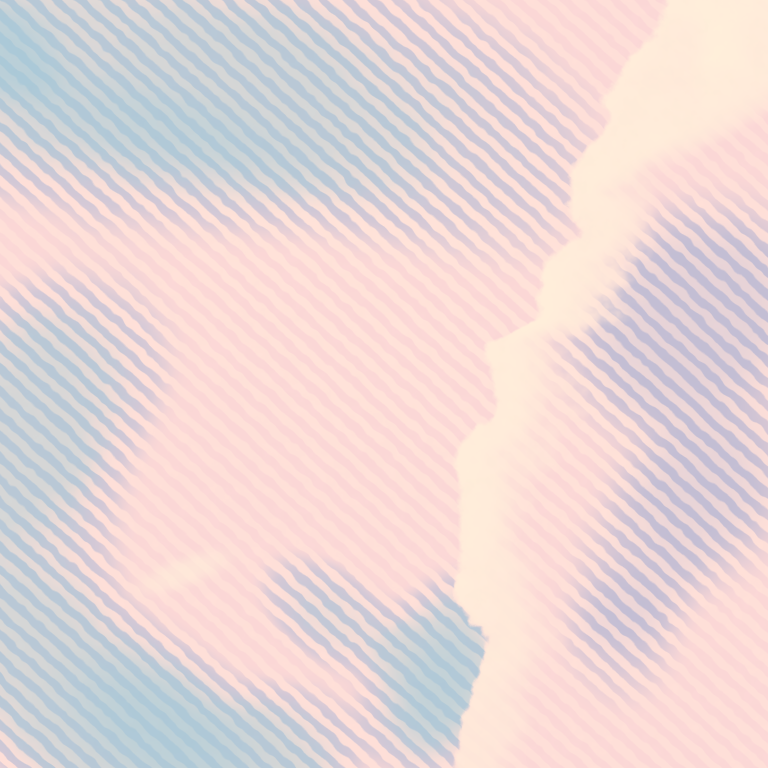
Write a WebGL 2 fragment shader that draws this background.

```glsl
#version 300 es
precision highp float;
// A pastel sky: blue and mauve haze over pink, hatched by diagonal stripes,
// with a cream cloud bank rising from bottom centre to the upper right.
// Soft ellipses place the haze; summed steps plus noise shape the cloud edge.
uniform vec2 u_resolution;
out vec4 outColor;

const float STRIPE_PERIOD = 0.0213;
const float STRIPE_ANGLE = 0.74;
const float STRIPE_WOBBLE = 0.0035;
const float EDGE_ROUGHNESS = 0.045;
const vec3 PINK = vec3(0.995, 0.865, 0.845);
const vec3 PINK_STRIPE = vec3(0.985, 0.845, 0.840);
const vec3 PEACH = vec3(1.0, 0.890, 0.850);
const vec3 CREAM = vec3(1.0, 0.935, 0.855);
const vec3 GREY_GAP = vec3(0.835, 0.840, 0.840);
const vec3 MAUVE = vec3(0.825, 0.785, 0.840);
const vec3 BLUE = vec3(0.725, 0.785, 0.840);
const vec3 AQUA = vec3(0.635, 0.790, 0.850);
const vec3 VIOLET = vec3(0.765, 0.745, 0.830);

float hash(vec2 p) {
    p = fract(p * vec2(0.1031, 0.1137));
    p += dot(p, p.yx + 33.33);
    return fract((p.x + p.y) * p.x * 17.3);
}

float noise(vec2 p) {
    vec2 i = floor(p), f = fract(p);
    f = f * f * (3.0 - 2.0 * f);
    return mix(mix(hash(i), hash(i + vec2(1, 0)), f.x),
               mix(hash(i + vec2(0, 1)), hash(i + vec2(1, 1)), f.x), f.y);
}

float fbm(vec2 p) {
    float sum = 0.0, amp = 0.5;
    for (int i = 0; i < 5; i++) {
        sum += amp * noise(p);
        p = p * 2.03 + 17.0;
        amp *= 0.5;
    }
    return sum;
}

// Soft ellipse, turned by an angle
float blob(vec2 p, vec2 centre, vec2 radius, float angle) {
    float c = cos(angle), s = sin(angle);
    vec2 d = p - centre;
    d = vec2(c * d.x + s * d.y, c * d.y - s * d.x) / radius;
    return exp(-dot(d, d) * dot(d, d) * 0.7 - dot(d, d) * 0.3);
}

// Falls from 1 to 0 as v goes from a to b
float fall(float a, float b, float v) { return 1.0 - smoothstep(a, b, v); }

// Left border of the cloud at depth t below the top
float cloudEdge(float t) {
    float dent = (t - 0.86) / 0.055;
    return 0.597 + 0.035 * exp(-dent * dent)
        + 0.040 * fall(0.53, 0.59, t) + 0.075 * fall(0.41, 0.45, t)
        + 0.032 * fall(0.30, 0.35, t) + 0.045 * fall(0.15, 0.23, t)
        + 0.080 * fall(0.0, 0.14, t);
}

float blueHaze(vec2 p) {
    float h = 0.85 * blob(p, vec2(0.12, 0.90), vec2(0.38, 0.17), -0.22);
    h += 0.48 * blob(p, vec2(0.52, 0.86), vec2(0.30, 0.17), -0.45);
    h += 0.90 * blob(p, vec2(0.0, 0.46), vec2(0.22, 0.14), 0.55);
    h += 0.50 * blob(p, vec2(0.02, 0.31), vec2(0.14, 0.14), 0.0);
    h += 1.05 * blob(p, vec2(0.17, 0.04), vec2(0.30, 0.13), -0.60);
    h += 1.00 * blob(p, vec2(0.575, 0.12), vec2(0.085, 0.125), -0.35);
    h += 0.60 * blob(p, vec2(0.43, 0.20), vec2(0.10, 0.06), -0.60);
    h += 0.50 * blob(p, vec2(0.38, 0.03), vec2(0.09, 0.08), 0.0);
    return h;
}

float violetHaze(vec2 p) {
    float h = 0.85 * blob(p, vec2(0.88, 0.60), vec2(0.18, 0.13), 0.60);
    h += 0.65 * blob(p, vec2(0.87, 0.31), vec2(0.17, 0.10), 0.85);
    h += 0.50 * blob(p, vec2(0.81, 0.16), vec2(0.08, 0.09), 0.0);
    return h + 0.45 * blob(p, vec2(0.96, 0.46), vec2(0.17, 0.22), 0.0);
}

void main() {
    vec2 p = gl_FragCoord.xy / u_resolution;
    float t = 1.0 - p.y;
    float grain = fbm(p * 75.0) - 0.48;
    float billow = fbm(p * 17.0) - 0.48;

    // Cloud bank: a crisp left border, fading to pink on the right
    float d = p.x - cloudEdge(t) + EDGE_ROUGHNESS * billow + 0.012 * grain;
    float inside = smoothstep(-0.004, 0.007, d);
    float crown = fall(0.14, 0.25, t + 0.35 * (p.x - 0.80));
    float width = mix(0.125, 0.65, crown);
    float cream = inside * fall(width * 0.2, width, d + 0.08 * billow);
    cream *= mix(1.0, 0.65, smoothstep(0.65, 1.0, t));

    // Haze on either side of the border
    float drift = 0.25 * billow + 0.12 * grain;
    float blue = max(blueHaze(p) * (1.0 + drift) + 0.12 * drift, 0.0) * (1.0 - inside);
    float violet = max(violetHaze(p) * (1.0 + drift), 0.0) * inside * (1.0 - cream);

    // Diagonal stripes with ragged rims
    float across = dot(p, vec2(sin(STRIPE_ANGLE), cos(STRIPE_ANGLE)));
    across += STRIPE_WOBBLE * (noise(p * 90.0) - 0.5) + 0.003 * grain;
    float wave = abs(fract(across / STRIPE_PERIOD) - 0.5) * 2.0;
    float stripe = smoothstep(0.38, 0.62, wave);

    // Colour of the gaps and of the stripes
    float warm = blob(p, vec2(0.52, 0.60), vec2(0.40, 0.24), -0.6);
    vec3 gap = mix(PINK, PEACH, 0.4 + 0.5 * warm);
    gap = mix(gap, GREY_GAP, smoothstep(0.35, 1.0, blue));
    gap = mix(gap, MAUVE, 0.55 * smoothstep(0.45, 1.15, violet));
    vec3 band = mix(PINK_STRIPE, MAUVE, smoothstep(0.08, 0.42, blue));
    band = mix(band, BLUE, smoothstep(0.35, 0.80, blue));
    band = mix(band, VIOLET, smoothstep(0.10, 0.95, violet));
    vec3 color = mix(gap, band, stripe * (1.0 - 0.85 * cream));

    // Deep aqua pools wash over the hatching
    float aqua = blob(p, vec2(0.0, 0.94), vec2(0.09, 0.06), -0.6)
        + 0.6 * blob(p, vec2(0.20, 0.83), vec2(0.19, 0.06), -0.3)
        + 0.8 * blob(p, vec2(0.21, 0.05), vec2(0.13, 0.07), -0.5)
        + 0.6 * blob(p, vec2(0.57, 0.10), vec2(0.05, 0.08), -0.3);
    color = mix(color, AQUA, 0.6 * min(aqua, 1.0) * (1.0 - inside));
    color = mix(color, CREAM, cream * (0.85 + 0.5 * billow));
    float wisp = blob(p, vec2(0.24, 0.255), vec2(0.06, 0.018), 0.35);
    color = mix(color, CREAM, 0.6 * wisp);
    outColor = vec4(color + 0.008 * grain, 1.0);
}
```
